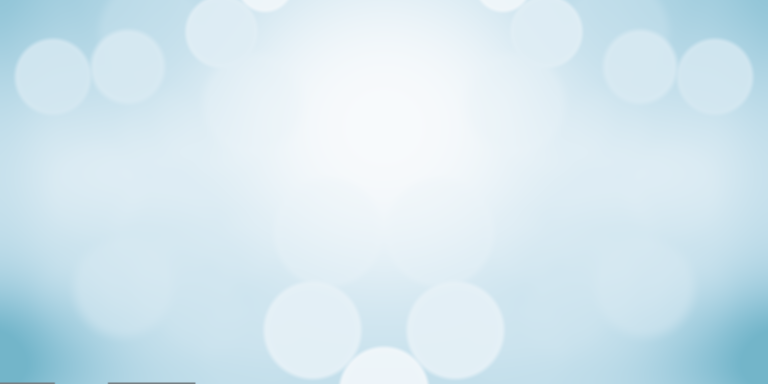
Give the GLSL for this background, as a Shadertoy shader.

```glsl
// Pale blue studio backdrop, mirrored about its vertical centre line.
// Broad soft glows shape one brightness field, translucent bokeh discs lie
// over it, and a two-colour ramp turns the brightness into colour.

#define DEEP_BLUE   vec3(0.45, 0.71, 0.79)
#define SOFT_WHITE  vec3(0.98, 0.985, 0.99)
#define LINE_GREY   vec3(0.46, 0.50, 0.52)
#define BASE_TONE   0.64
#define CORE_TONE   0.98
#define RIM_GAIN    0.015
#define FAINT_COUNT 12
#define FAINT_GAIN  0.014

float hash(float n) {
    n = fract(n * 0.1031);
    n *= n + 33.33;
    return fract(n * (n + n));
}

// Elliptical falloff: 1 at the centre, higher power gives a flatter top.
float glow(vec2 p, vec2 centre, vec2 size, float power) {
    return exp(-pow(length((p - centre) / size), power));
}

float discMask(vec2 p, vec2 centre, float radius, float blur) {
    return 1.0 - smoothstep(-blur, blur, length(p - centre) - radius);
}

// Blend a disc into the tone, with a slightly brighter rim.
float addDisc(float tone, vec2 p, vec2 centre, float radius,
              float blur, float discTone, float alpha) {
    float mask = discMask(p, centre, radius, blur);
    float rim = mask * smoothstep(0.80, 0.96, length(p - centre) / radius);
    return mix(tone, discTone, mask * alpha) + rim * RIM_GAIN * alpha;
}

// Large areas of light and shade.
float backdrop(vec2 p) {
    float tone = BASE_TONE;
    tone = mix(tone, 0.80, 0.85 * glow(p, vec2(0.68, 0.55), vec2(0.36, 0.17), 2.0));
    tone = mix(tone, 0.72, 0.6 * glow(p, vec2(0.70, 0.24), vec2(0.20, 0.16), 2.0));
    tone = mix(tone, 0.30, glow(p, vec2(1.05, 1.03), vec2(0.52, 0.22), 2.0));
    tone = mix(tone, -0.04, glow(p, vec2(1.06, 0.07), vec2(0.32, 0.18), 2.0));
    tone -= 0.07 * smoothstep(0.84, 1.0, p.x);
    tone -= 0.05 * (1.0 - smoothstep(0.0, 0.12, p.y));
    return mix(tone, CORE_TONE, glow(p, vec2(0.0, 0.67), vec2(0.44, 0.42), 3.0));
}

// Hazy discs scattered over the outer sides.
float faintDiscs(vec2 p) {
    float sum = 0.0;
    for (int i = 0; i < FAINT_COUNT; i++) {
        float seed = float(i) * 7.0 + 3.0;
        vec2 centre = vec2(mix(0.35, 1.0, hash(seed)), hash(seed + 1.7));
        float radius = mix(0.08, 0.16, hash(seed + 3.1));
        sum += discMask(p, centre, radius, 0.03);
    }
    return sum * FAINT_GAIN;
}

void mainImage(out vec4 fragColor, in vec2 fragCoord) {
    // Height runs 0..1; x is the mirrored distance from the centre line.
    vec2 uv = fragCoord / iResolution.xy;
    vec2 p = vec2(abs(fragCoord.x - 0.5 * iResolution.x) / iResolution.y, uv.y);

    float tone = backdrop(p) + faintDiscs(p);

    // Soft discs around the core and sides
    tone = addDisc(tone, p, vec2(0.145, 0.395), 0.142, 0.012, 0.88, 0.35);
    tone = addDisc(tone, p, vec2(0.340, 0.730), 0.130, 0.020, 0.87, 0.35);
    tone = addDisc(tone, p, vec2(0.680, 0.250), 0.125, 0.025, 0.74, 0.50);
    tone = addDisc(tone, p, vec2(0.610, 0.920), 0.130, 0.020, 0.66, 0.40);

    // Clear discs along the top
    tone = addDisc(tone, p, vec2(0.862, 0.800), 0.099, 0.008, 0.72, 0.85);
    tone = addDisc(tone, p, vec2(0.667, 0.826), 0.096, 0.010, 0.75, 0.85);
    tone = addDisc(tone, p, vec2(0.423, 0.917), 0.094, 0.007, 0.80, 0.90);
    tone = addDisc(tone, p, vec2(0.310, 1.042), 0.073, 0.007, 0.93, 0.90);

    // Bright discs at the bottom
    tone = addDisc(tone, p, vec2(0.186, 0.140), 0.127, 0.008, 0.845, 0.90);
    tone = addDisc(tone, p, vec2(0.000, -0.020), 0.117, 0.007, 0.92, 0.95);

    // Tone to colour, with a little extra blue in the middle range
    tone = clamp(tone, 0.0, 1.0);
    vec3 colour = mix(DEEP_BLUE, SOFT_WHITE, tone);
    colour.b += 0.05 * tone * (1.0 - tone);

    // Thin grey dashes on the lower left edge
    float dash = 1.0 - smoothstep(0.070, 0.073, uv.x);
    dash += smoothstep(0.139, 0.142, uv.x) * (1.0 - smoothstep(0.253, 0.256, uv.x));
    dash *= 1.0 - smoothstep(0.002, 0.006, uv.y);
    colour = mix(colour, LINE_GREY, dash);

    fragColor = vec4(colour, 1.0);
}
```
